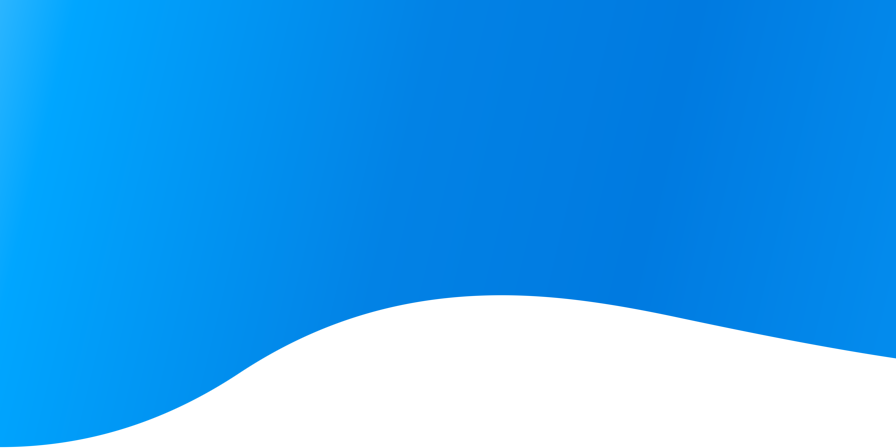
Write a WebGL 2 fragment shader that draws this background.

```glsl
#version 300 es
precision highp float;

uniform vec2 u_resolution;
out vec4 fragColor;

// Cubic Hermite span: a and b hold (x, height, slope) at each end
float span(float x, vec3 a, vec3 b) {
    float w = b.x - a.x;
    float t = clamp((x - a.x) / w, 0.0, 1.0);
    float rise = t * t * (3.0 - 2.0 * t);
    float leave = t * (1.0 - t) * (1.0 - t);
    float arrive = t * t * (t - 1.0);
    return mix(a.y, b.y, rise) + w * (a.z * leave + b.z * arrive);
}

// Height of the white wave along x
float waveHeight(float x) {
    vec3 trough = vec3(0.0, 0.002, 0.0);
    vec3 bend = vec3(0.534, 0.167, 0.66);
    vec3 crest = vec3(1.12, 0.341, 0.0);
    vec3 slope = vec3(1.51, 0.292, -0.212);
    vec3 tail = vec3(2.0, 0.2, -0.15);
    if (x < bend.x) return span(x, trough, bend);
    if (x < crest.x) return span(x, bend, crest);
    if (x < slope.x) return span(x, crest, slope);
    return span(x, slope, tail);
}

// Slanted blue gradient, s runs left to right
vec3 skyColor(float s) {
    vec3 color = mix(vec3(0.17, 0.71, 1.0), vec3(0.0, 0.65, 1.0), clamp(s / 0.17, 0.0, 1.0));
    color = mix(color, vec3(0.008, 0.51, 0.898), clamp((s - 0.17) / 0.815, 0.0, 1.0));
    color = mix(color, vec3(0.0, 0.478, 0.878), clamp((s - 0.985) / 0.575, 0.0, 1.0));
    return mix(color, vec3(0.012, 0.55, 0.933), clamp((s - 1.56) / 0.64, 0.0, 1.0));
}

void main() {
    // Canvas is two units wide and one unit high
    vec2 p = gl_FragCoord.xy / u_resolution * vec2(2.0, 1.0);
    float pixel = 1.0 / u_resolution.y;

    vec3 color = skyColor(p.x + 0.24 * (1.0 - p.y));

    // Distance to the wave, corrected for its steepness
    float steepness = (waveHeight(p.x + 0.002) - waveHeight(p.x - 0.002)) / 0.004;
    float edge = (p.y - waveHeight(p.x)) / sqrt(1.0 + steepness * steepness);
    color = mix(vec3(1.0), color, smoothstep(-0.75 * pixel, 0.75 * pixel, edge));

    fragColor = vec4(color, 1.0);
}
```
